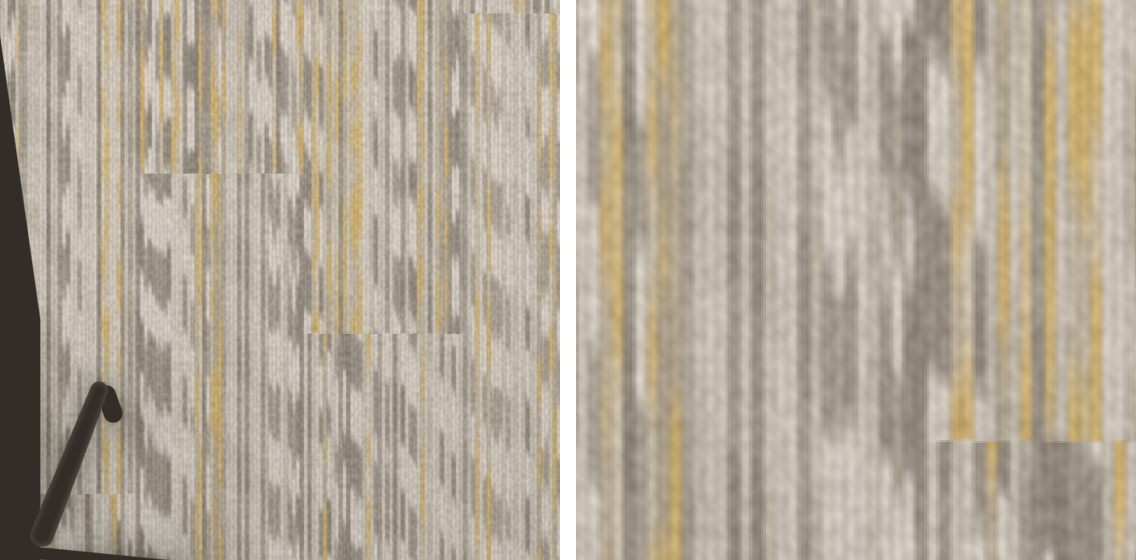
Left, the full canvas; right, a detail of the centre.
Reproduce this texture procedurally as a WebGL 1 fragment shader.

```glsl
precision highp float;
// Striped carpet planks laid in steps, with diagonal flecks, yellow yarns and a dark chair at the left.
uniform vec2 u_resolution;

float hash(vec2 p) {
  return fract(sin(dot(p, vec2(127.1, 311.7))) * 43758.5);
}

float slopeAt(vec2 cell, vec2 offset) {
  float a = 6.2832 * hash(cell);
  return dot(vec2(cos(a), sin(a)), offset);
}

// Gradient noise, about -0.7 to 0.7
float noise(vec2 p) {
  vec2 i = floor(p), f = fract(p);
  vec2 s = f * f * f * (f * (f * 6.0 - 15.0) + 10.0);
  vec2 e = vec2(1.0, 0.0);
  return mix(mix(slopeAt(i, f), slopeAt(i + e.xy, f - e.xy), s.x),
             mix(slopeAt(i + e.yx, f - e.yx), slopeAt(i + e.xx, f - e.xx), s.x), s.y);
}

vec3 carpet(vec2 uv) {
  vec3 cream = vec3(0.81, 0.78, 0.74);
  vec3 beige = vec3(0.71, 0.68, 0.625);
  vec3 grey = vec3(0.53, 0.495, 0.455);
  vec3 yellow = vec3(0.79, 0.67, 0.40);

  // Planks are 41 yarns wide and four widths long, shifted by quarters
  float u = (uv.x - 0.25) / 0.2852 * 41.0;
  float yarn = floor(u);
  float column = mod(floor(yarn / 41.0) + 1.0, 4.0);
  float shift = mod(column * 2.0, 4.0) + floor(column / 2.0);
  float along = (uv.y - 0.1185 - 0.2861 * shift) / 1.1444 + 0.0012 * hash(vec2(yarn, 3.0));
  float seed = floor(along) * 17.0 + column * 5.0;
  float pick = hash(vec2(yarn, seed));
  float tone = hash(vec2(yarn + 0.5, seed + 9.0));
  float zone = noise(vec2(yarn * 0.13, seed + 0.5));

  // Diagonal bands step from yarn to yarn
  float band = sin(6.2832 * (5.5 * (uv.y + 1.1 * uv.x) + 0.3 * tone) + seed)
             + 1.3 * noise(vec2(yarn * 0.09 + seed, uv.y * 7.0))
             + 0.8 * noise(vec2(yarn * 1.7 + 0.4, uv.y * 16.0));
  float fleck = smoothstep(-0.5, 0.5, band);

  // Yarn kinds: banded, pale, dark and yellow
  vec3 col = mix(beige, cream, 0.9 * tone);
  if (pick < 0.30 + 0.4 * zone) {
    col = mix(mix(grey, beige, 0.1 + 0.6 * tone), cream, fleck);
  } else if (pick < 0.66) {
    col = mix(col, cream, 0.4 * fleck);
  } else if (pick < 0.82) {
    col = mix(grey, beige, 0.6 * tone + 0.25 * fleck);
  } else {
    float dash = noise(vec2(yarn * 1.7 + 0.3, uv.y * 9.0 + seed));
    vec3 ground = mix(mix(grey, beige, 0.6), cream, tone);
    col = mix(ground, yellow, 0.15 + 0.7 * smoothstep(-0.2, 0.3, dash));
  }

  // Rounded yarn with grooves, twist and fuzz
  float across = fract(u) - 0.5;
  float twist = sin(6.2832 * (uv.y * 125.0 + across * 0.7 + pick));
  col *= 1.03 - 0.45 * across * across + 0.012 * twist;
  col += 0.09 * noise(vec2(u * 1.3, uv.y * 110.0));
  return col + 0.03 * noise(uv * 40.0);
}

float capsule(vec2 p, vec2 a, vec2 b, float radius) {
  vec2 d = b - a;
  return length(p - a - d * clamp(dot(p - a, d) / dot(d, d), 0.0, 1.0)) - radius;
}

void main() {
  vec2 uv = gl_FragCoord.xy / u_resolution;
  float px = 1.0 / min(u_resolution.x, u_resolution.y);

  // Six samples soften the yarn and plank edges
  vec3 col = vec3(0.0);
  for (int i = 0; i < 6; i++) {
    vec2 corner = vec2(mod(float(i), 3.0) - 1.0, floor(float(i) / 3.0) - 0.5);
    col += carpet(uv + corner * vec2(0.0014, 0.0012)) / 6.0;
  }
  col *= 0.96 + 0.05 * smoothstep(0.0, 0.7, uv.y);

  // Chair back, tapered leg, caster and base
  float back = uv.x - 0.072 + 0.142 * max(uv.y - 0.43, 0.0);
  float taper = 0.022 - 0.02 * clamp(uv.y, 0.0, 0.31);
  float leg = capsule(uv, vec2(0.075, 0.045), vec2(0.177, 0.303), taper);
  float caster = capsule(uv, vec2(0.19, 0.295), vec2(0.202, 0.262), 0.017);
  float base = capsule(uv, vec2(0.05, 0.014), vec2(0.31, -0.012), 0.011);
  float chair = min(min(back, leg), min(caster, base));
  col *= 1.0 - 0.2 * exp(-max(chair, 0.0) * 28.0) * (1.0 - smoothstep(0.2, 0.5, uv.y));
  vec3 plastic = vec3(0.20, 0.175, 0.155) + 0.07 * smoothstep(-0.012, 0.0, leg) * step(leg, 0.0);
  col = mix(plastic, col, smoothstep(-px, px, chair));

  gl_FragColor = vec4(col, 1.0);
}
```
